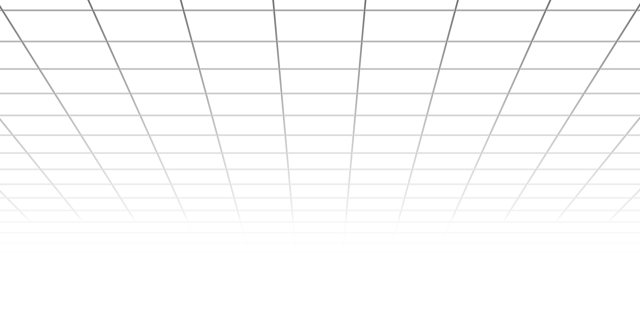
Give the GLSL for this background, as a WebGL 1 fragment shader.

```glsl
precision highp float;
// A grey wire grid on white, seen in perspective and fading downwards.
// Columns converge on a point below the canvas; rows are evenly spaced
// in reciprocal distance from that point. Lengths are in canvas heights.

uniform vec2 u_resolution;

#define VANISH_DEPTH 0.6055   // vanishing point below the lower edge
#define CENTER_SHIFT -0.002   // sideways offset of the grid
#define COLUMN_SPREAD 0.1799  // column spacing per unit of distance
#define ROW_DENSITY 23.85     // rows per unit of reciprocal distance
#define ROW_PHASE 0.16
#define HALF_WIDTH 0.0026
#define COLUMN_INK 0.58
#define ROW_INK 0.38
#define FADE_START 0.18
#define FADE_POWER 1.3
#define COLUMN_END 0.318      // height where most columns stop

// Distance to the nearest converging column, measured across the line.
float columnDistance(vec2 p) {
  float spacing = COLUMN_SPREAD * p.y;
  float offset = abs(fract(p.x / spacing) - 0.5) * spacing;
  float slope = p.x / p.y;
  return offset / sqrt(1.0 + slope * slope);
}

// Distance to the nearest horizontal row.
float rowDistance(float depth) {
  float row = floor(ROW_DENSITY / depth - ROW_PHASE + 0.5) + ROW_PHASE;
  return abs(depth - ROW_DENSITY / row);
}

float lineCoverage(float dist, float soft) {
  return 1.0 - smoothstep(HALF_WIDTH - soft, HALF_WIDTH + soft, dist);
}

void main() {
  vec2 uv = gl_FragCoord.xy / u_resolution.y;
  float halfWide = 0.5 * u_resolution.x / u_resolution.y;
  vec2 p = vec2(uv.x - halfWide - CENTER_SHIFT, uv.y + VANISH_DEPTH);
  float soft = 0.75 / u_resolution.y;

  // Ink fades towards the bottom.
  float height = clamp((uv.y - FADE_START) / (1.0 - FADE_START), 0.0, 1.0);
  float fade = pow(height, FADE_POWER);

  // Columns stop early, with faint tails left near the middle.
  float tail = 0.35 * (1.0 - smoothstep(0.3, 0.5, abs(p.x)));
  float reach = smoothstep(COLUMN_END - 0.02, COLUMN_END + 0.02, uv.y);
  float columnFade = fade * mix(tail, 1.0, reach);

  float columns = COLUMN_INK * columnFade * lineCoverage(columnDistance(p), soft);
  float rows = ROW_INK * fade * lineCoverage(rowDistance(p.y), soft);

  gl_FragColor = vec4(vec3(1.0 - max(columns, rows)), 1.0);
}
```
